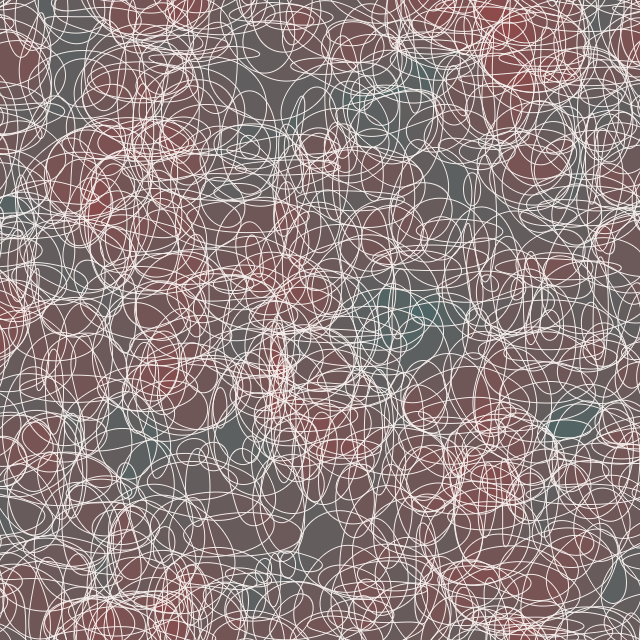
Reproduce this pattern procedurally as a WebGL 2 fragment shader.

```glsl
#version 300 es
precision highp float;
// Draws a dense tangle of thin pale ellipse outlines over layered translucent red and teal tints.

uniform vec2 u_resolution;
out vec4 fragColor;

const float CELL = 0.11;          // grid cell that scatters the loops
const float MIN_RADIUS = 0.010;
const float MAX_RADIUS = 0.100;   // radius plus bend must not exceed CELL
const float MAX_BEND = 0.010;
const float LINE_WIDTH = 0.0015;
const float TEAL_SHARE = 0.2;
const int MIN_LOOPS = 3;
const int MAX_LOOPS = 10;

const vec3 GROUND = vec3(0.375, 0.370, 0.370);
const vec3 RED_STEP = vec3(0.016, -0.007, -0.007);
const vec3 LINE_COLOUR = vec3(0.96, 0.94, 0.93);

// Integer hash: three random values from a cell and an index
vec3 hash3(ivec2 cell, int index) {
    uvec3 v = uvec3(ivec3(cell, index) + 1000);
    v = v * 1664525u + 1013904223u;
    v.x += v.y * v.z; v.y += v.z * v.x; v.z += v.x * v.y;
    v ^= v >> 16u;
    v.x += v.y * v.z; v.y += v.z * v.x; v.z += v.x * v.y;
    return vec3(v >> 8u) / 16777216.0;
}

// Approximate signed distance to an axis-aligned ellipse
float ellipseDistance(vec2 p, vec2 radii) {
    float k = length(p / radii);
    float slope = length(p / (radii * radii));
    return k * (k - 1.0) / max(slope, 1e-4);
}

// Gentle S-shaped bend, so that some loops drift from true ellipses
vec2 bend(vec2 p, float amount, float phase) {
    return p + amount * sin(p.yx * 32.0 + phase);
}

// Pixel coverage of a line that may be thinner than a pixel
float lineCoverage(float dist, float width, float pixel) {
    float edge = clamp((0.5 * (width + pixel) - abs(dist)) / pixel, 0.0, 1.0);
    return min(edge, width / pixel);
}

// Adds all loops of one cell: x sums the tint, y is the ground left uncovered
vec2 addCell(vec2 layers, vec2 p, ivec2 cell, float pixel) {
    int span = MAX_LOOPS - MIN_LOOPS + 1;
    int count = MIN_LOOPS + int(hash3(cell, 0).x * float(span));
    for (int i = 0; i < count; i++) {
        vec3 place = hash3(cell, 2 * i + 1);
        vec3 shape = hash3(cell, 2 * i + 2);
        vec2 centre = (vec2(cell) + place.xy) * CELL;
        vec2 radii = mix(vec2(MIN_RADIUS), vec2(MAX_RADIUS), shape.xy);
        float amount = MAX_BEND * shape.z * shape.z;
        vec2 local = bend(p - centre, amount, 6.2832 * fract(place.z * 7.0));
        float dist = ellipseDistance(local, radii);
        float inside = clamp(0.5 - dist / pixel, 0.0, 1.0);
        layers.x += inside * (place.z < TEAL_SHARE ? -1.0 : 1.0);
        layers.y *= 1.0 - lineCoverage(dist, LINE_WIDTH, pixel);
    }
    return layers;
}

void main() {
    float pixel = 1.0 / min(u_resolution.x, u_resolution.y);
    vec2 p = gl_FragCoord.xy * pixel;
    ivec2 home = ivec2(floor(p / CELL));

    // Gather loops from the surrounding cells
    vec2 layers = vec2(0.0, 1.0);
    for (int y = -1; y <= 1; y++) {
        for (int x = -1; x <= 1; x++) {
            layers = addCell(layers, p, home + ivec2(x, y), pixel);
        }
    }

    // Pale outlines lie over the summed tint
    vec3 tint = GROUND + RED_STEP * layers.x;
    fragColor = vec4(mix(LINE_COLOUR, tint, layers.y), 1.0);
}
```
